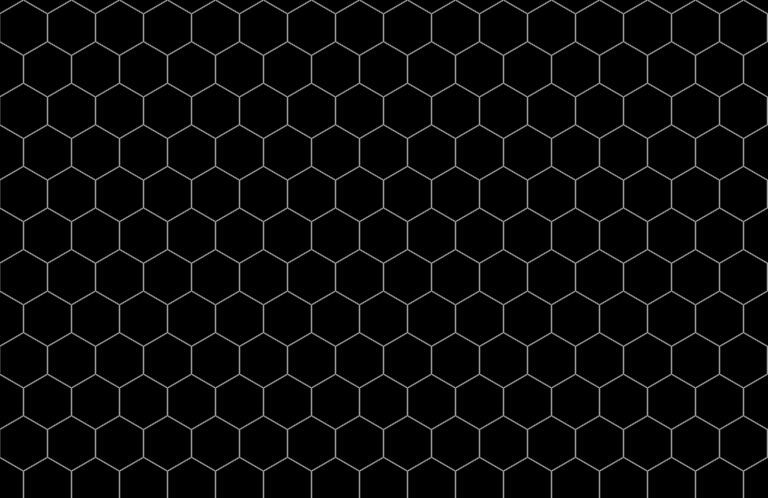
Reproduce this pattern procedurally as a WebGL 2 fragment shader.

```glsl
#version 300 es
precision highp float;
// Honeycomb of thin grey outlines on black, sixteen cells across.
// Each point is folded into its nearest hexagon, and the distance
// to that cell's border gives a filtered hairline.

uniform vec2 u_resolution;
out vec4 fragColor;

// Distance to the border of a pointy-topped hexagon grid of cell width 1.
float hexEdgeDistance(vec2 p) {
    vec2 period = vec2(1.0, sqrt(3.0));
    vec2 a = mod(p, period) - 0.5 * period;
    vec2 b = mod(p - 0.5 * period, period) - 0.5 * period;
    vec2 q = abs(dot(a, a) < dot(b, b) ? a : b);
    return 0.5 - max(q.x, dot(q, vec2(0.5, 0.5 * sqrt(3.0))));
}

// Line coverage; a line thinner than the filter dims instead of widening.
float hairline(float d, float halfWidth, float pixel) {
    float soft = 0.87 * pixel;
    float outer = halfWidth + soft;
    float inner = max(halfWidth - soft, 0.0);
    float peak = min(1.0, 2.0 * halfWidth / outer);
    return peak * clamp((outer - d) / (outer - inner), 0.0, 1.0);
}

void main() {
    // Cell widths, measured from the top left corner
    float pixel = 16.0 / u_resolution.x;
    vec2 p = vec2(gl_FragCoord.x, u_resolution.y - gl_FragCoord.y) * pixel;

    // Top row of cells touches the upper edge of the canvas
    p += vec2(0.0104, 0.5 / sqrt(3.0));

    float line = hairline(hexEdgeDistance(p), 0.0104, pixel);
    vec3 lineGrey = vec3(0.83);
    fragColor = vec4(lineGrey * line, 1.0);
}
```
